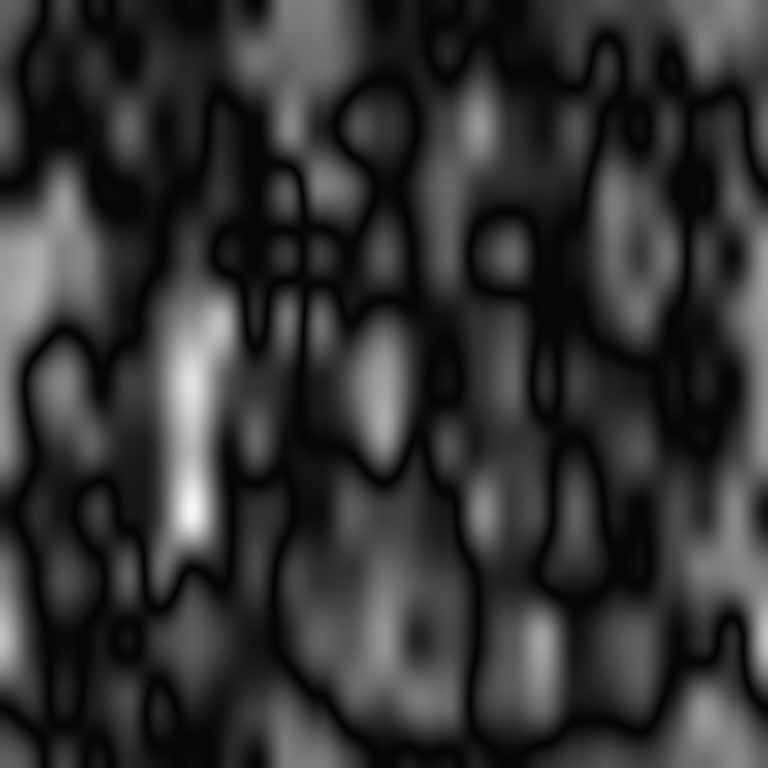
Write a WebGL 2 fragment shader that draws this texture.

```glsl
#version 300 es
precision highp float;

uniform vec2 u_resolution;
out vec4 outColor;

const ivec2 BASE_CELLS = ivec2(12, 6);  // lattice cells across the tile
const int OCTAVES = 2;
const float OCTAVE_GAIN = 0.6;          // strength of each finer layer
const float BRIGHTNESS = 0.79;
const float CREASE_SOFTNESS = 0.035;    // rounding of the dark folds
const float CREASE_LIFT = 0.012;        // part of that rounding taken off again
const uint SEED = 37u;

uint scramble(uint x) {
    x ^= x >> 16;
    x *= 0x7feb352du;
    x ^= x >> 15;
    x *= 0x846ca68bu;
    return x ^ (x >> 16);
}

// Signed lattice value with a triangular distribution, wrapped to the tile
float latticeValue(ivec2 cell, ivec2 period, uint layer) {
    uvec2 c = uvec2((cell + period) % period);
    uint h = scramble(c.x + scramble(c.y + scramble(layer + SEED)));
    float a = float(h & 0xffffu) / 65535.0;
    float b = float(h >> 16) / 65535.0;
    return a + b - 1.0;
}

// Smoothly interpolated value noise that repeats after one tile
float tiledNoise(vec2 uv, ivec2 period, uint layer) {
    vec2 p = uv * vec2(period);
    ivec2 cell = ivec2(floor(p));
    vec2 w = smoothstep(0.0, 1.0, fract(p));
    float bottom = mix(latticeValue(cell, period, layer),
                       latticeValue(cell + ivec2(1, 0), period, layer), w.x);
    float top = mix(latticeValue(cell + ivec2(0, 1), period, layer),
                    latticeValue(cell + ivec2(1, 1), period, layer), w.x);
    return mix(bottom, top, w.y);
}

float layeredNoise(vec2 uv) {
    float sum = 0.0;
    float amplitude = 1.0;
    ivec2 period = BASE_CELLS;
    for (int i = 0; i < OCTAVES; i++) {
        sum += amplitude * tiledNoise(uv, period, uint(i));
        amplitude *= OCTAVE_GAIN;
        period *= 2;
    }
    return sum;
}

void main() {
    vec2 uv = gl_FragCoord.xy / u_resolution;

    // Fold the signed noise around zero so its sign changes become dark creases
    float height = BRIGHTNESS * layeredNoise(uv);
    float folded = sqrt(height * height + CREASE_SOFTNESS * CREASE_SOFTNESS);
    float grey = clamp(folded - CREASE_LIFT, 0.0, 1.0);

    outColor = vec4(vec3(grey), 1.0);
}
```
